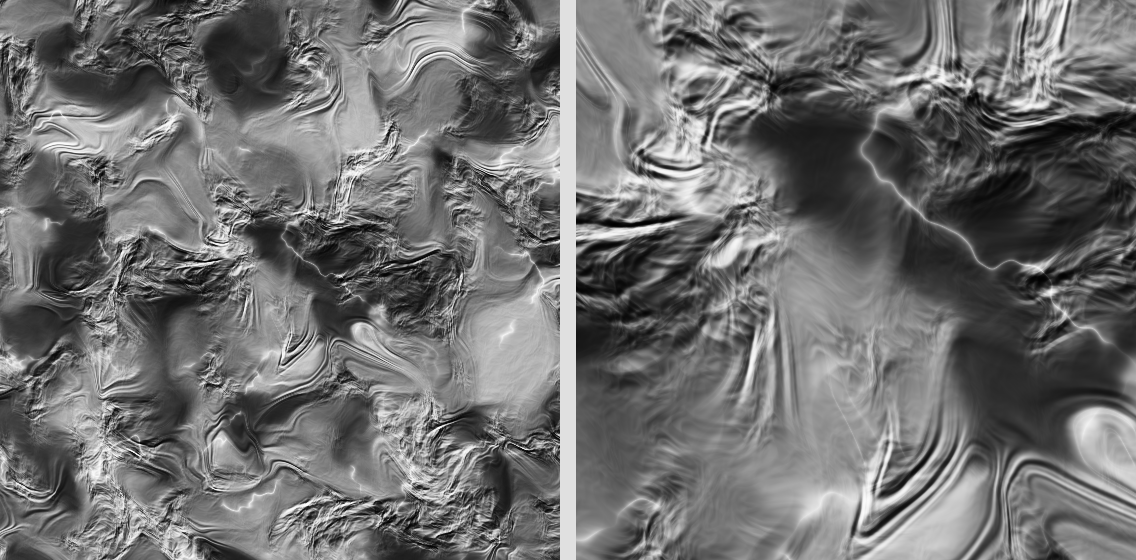
Left: the whole. Right: its middle third, enlarged.
Reproduce this texture map procedurally as a Shadertoy shader.

```glsl
// Grey folded mineral surface: smooth dark hollows, bent strata, crumbled
// patches and thin pale veins. Gradient noise is folded over itself into a
// height field, which is lit from one side and toned by broad shade.

// Unit gradient for a lattice cell
vec2 cellGradient(ivec2 c) {
    uint h = uint(c.x) * 374761u + uint(c.y) * 668265u;
    h = (h ^ (h >> 13)) * 127413u;
    h = (h ^ (h >> 15)) * 97651u;
    float angle = float((h >> 8) & 65535u) * 6.2832 / 65536.0;
    return vec2(cos(angle), sin(angle));
}

// Gradient noise, roughly -1 to 1
float noise(vec2 p) {
    vec2 i = floor(p), f = p - i;
    ivec2 c = ivec2(i);
    vec2 u = f * f * f * (f * (f * 6.0 - 15.0) + 10.0);
    float a = dot(cellGradient(c), f);
    float b = dot(cellGradient(c + ivec2(1, 0)), f - vec2(1, 0));
    float d = dot(cellGradient(c + ivec2(0, 1)), f - vec2(0, 1));
    float e = dot(cellGradient(c + ivec2(1, 1)), f - vec2(1, 1));
    return 1.4 * mix(mix(a, b, u.x), mix(d, e, u.x), u.y);
}

// Pushes the plane around itself, making swirls and folds
vec2 fold(vec2 p) {
    float freq = 0.55;
    for (int i = 0; i < 3; i++) {
        vec2 s = p * freq + float(i) * 17.3;
        p += 0.43 / freq * vec2(noise(s), noise(s.yx + 41.7));
        freq *= 1.8;
    }
    return p;
}

// Creased octaves, centred near zero
float crumble(vec2 p) {
    float sum = 0.0, amp = 0.12;
    for (int i = 0; i < 4; i++) {
        float n = noise(p);
        sum += amp * (0.28 - abs(n));
        p = mat2(1.6, 1.2, -1.2, 1.6) * p + 5.3 + 0.5 * n;
        amp *= 0.55;
    }
    return sum;
}

// x: height of the surface, y: its own shade before lighting
vec2 surface(vec2 p) {
    vec2 q = fold(p);

    // Crumbled patches, whose grain also tears the larger shapes
    float rough = smoothstep(-0.15, 0.45, noise(q * 0.65 + 7.0) + 0.5 * noise(p * 1.6 + 2.0));
    vec2 grain = mix(p, q, 0.35);
    float grit = crumble(grain * 2.1 + 13.0) * (0.12 + 0.95 * rough);
    q += 0.08 * (0.2 + rough) * vec2(noise(grain * 4.5 + 3.0), noise(grain * 4.5 + 37.0));

    // Small sharp pits where the surface has broken
    float pit = rough * smoothstep(0.2, 0.42, noise(mix(p, q, 0.6) * 3.0 + 97.0));

    // Strata follow the level lines of the swell
    float swell = noise(q * 0.65);
    float layered = 0.1 + 1.1 * smoothstep(-0.1, 0.3, noise(p * 0.65 + 31.0));
    float layer = noise(vec2(swell * 7.0, q.x * 0.7 + 3.0));
    float strata = 0.050 * layer + 0.022 * noise(vec2(swell * 15.0, q.y * 1.4 + 9.0));
    float crest = layered * exp(-16.0 * abs(layer - 0.3));

    float hollow = smoothstep(-0.08, 0.4, noise(q * 0.55 + 53.0)) * (1.0 - 0.5 * rough);
    float height = 0.18 * (1.0 - sqrt(swell * swell + 0.003)) - 0.03 * pit
                 + (strata * layered + grit) * (1.0 - 0.5 * hollow);
    float shade = 0.24 * swell + 0.16 * noise(p * 0.42 + 61.0) - 0.43 * hollow
                + 2.0 * grit + 1.5 * strata * layered + 0.13 * crest - 0.2 * pit;
    return vec2(height, shade);
}

// Thin jagged lines along the zero crossings of a slow noise
float veins(vec2 p) {
    vec2 q = p + 0.2 * vec2(noise(p * 2.3), noise(p * 2.3 + 19.0))
               + 0.09 * vec2(noise(p * 6.5), noise(p * 6.5 + 23.0));
    float line = abs(noise(q * 0.5 + 71.0));
    float present = smoothstep(-0.05, 0.4, noise(p * 0.7 + 83.0) + 0.4 * noise(p * 3.0 + 11.0));
    return present * (0.4 * exp(-line * 45.0) + 0.2 * exp(-line * 9.0));
}

void mainImage(out vec4 fragColor, in vec2 fragCoord) {
    vec2 uv = fragCoord / min(iResolution.x, iResolution.y);
    vec2 p = uv * 11.0;

    // Light the relief from two samples across the light direction
    vec2 stepToLight = 0.0014 * 11.0 * normalize(vec2(-0.45, 0.9));
    vec2 near = surface(p + stepToLight);
    vec2 far = surface(p - stepToLight);
    float slope = (far.x - near.x) / 0.0028;
    float shade = 0.5 * (near.y + far.y);

    float tone = 0.51 + shade + 0.036 * slope + veins(p);
    tone = 0.5 + 0.5 * tanh(2.1 * (tone - 0.5));
    fragColor = vec4(vec3(tone), 1.0);
}
```
